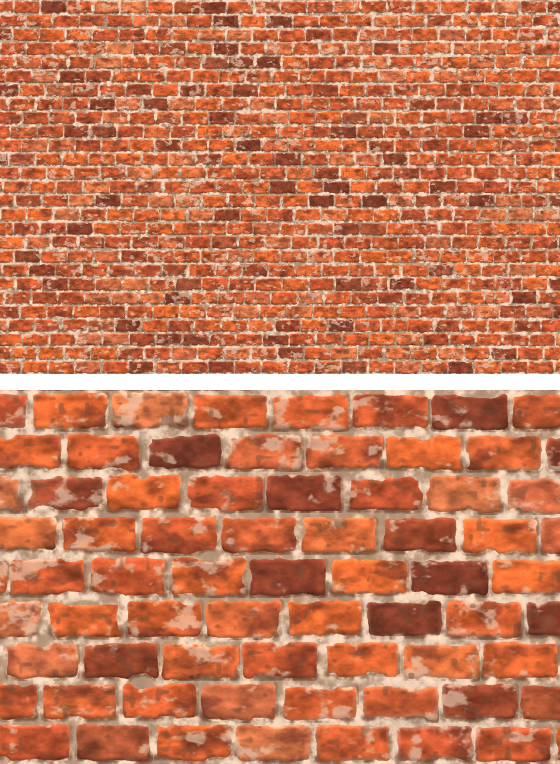
Top, the full canvas; bottom, a detail of the centre.
This texture is drawn by a WebGL 2 fragment shader. Its source:

```glsl
#version 300 es
precision highp float;
// A weathered red brick wall in running bond with pale, crumbling mortar.

uniform vec2 u_resolution;
out vec4 fragColor;

// Layout, in canvas heights
const vec2 BRICKS = vec2(14.03, 27.0);   // bricks per canvas height, along and up
const vec2 JOINT = vec2(0.0046, 0.0058); // mortar widths
const float CORNER = 0.0035;
const float RAGGED = 0.0026;             // roughness of the brick outline
const float WAVINESS = 0.0022;           // slow bend of the courses
const float DRIFT = 0.2;                 // sideways wander of the courses, in bricks

// Colours
const vec3 ORANGE = vec3(0.87, 0.41, 0.20);
const vec3 RED = vec3(0.75, 0.33, 0.20);
const vec3 SCORCHED = vec3(0.47, 0.22, 0.16);
const vec3 PALE = vec3(0.84, 0.52, 0.36);
const vec3 CHALK = vec3(0.91, 0.79, 0.69);
const vec3 MORTAR = vec3(0.75, 0.61, 0.50);
const vec3 SHADOW = vec3(0.45, 0.30, 0.22);

float hash(vec2 p) {
    vec3 q = fract(p.xyx * 0.1031);
    q += dot(q, q.yzx + 33.33);
    return fract((q.x + q.y) * q.z);
}

float noise(vec2 p) {
    vec2 i = floor(p), f = fract(p);
    f = f * f * (3.0 - 2.0 * f);
    return mix(mix(hash(i), hash(i + vec2(1, 0)), f.x),
               mix(hash(i + vec2(0, 1)), hash(i + vec2(1, 1)), f.x), f.y);
}

float fbm(vec2 p) {
    float sum = 0.0, gain = 0.533;
    for (int i = 0; i < 4; i++) {
        sum += gain * noise(p);
        p = p * 2.03 + 17.3;
        gain *= 0.5;
    }
    return sum;
}

float roundedBox(vec2 p, vec2 halfSize, float radius) {
    vec2 q = abs(p) - halfSize + radius;
    return length(max(q, 0.0)) + min(max(q.x, q.y), 0.0) - radius;
}

// Half-brick bond with a slow drift and a little chance per course
float courseOffset(float row) {
    float bond = 0.5 * (1.0 - mod(row, 2.0));
    return bond + 0.16 + DRIFT * sin((row - 13.0) * 0.4) + 0.1 * (hash(vec2(row, 71.0)) - 0.5);
}

vec3 brickColor(vec2 id, vec2 p) {
    vec3 color = mix(RED, ORANGE, hash(id + 11.0));
    color = mix(color, PALE, 0.6 * smoothstep(0.6, 1.0, hash(id + 37.0)));
    color = mix(color, SCORCHED, 0.85 * smoothstep(0.68, 1.0, hash(id + 53.0)));
    // Burnt patches and fired grain, different on each brick
    vec2 q = p + 3.0 * hash(id + 5.0);
    color = mix(color, SCORCHED, 0.6 * smoothstep(0.52, 0.75, fbm(q * vec2(34.0, 60.0))));
    color *= 0.62 + 0.8 * fbm(q * vec2(75.0, 110.0));
    // Lime bloom and fine pits
    float bloom = fbm(q * vec2(60.0, 85.0) + 40.0) + 0.12 * (hash(id + 91.0) - 0.5);
    color = mix(color, CHALK, 0.65 * smoothstep(0.6, 0.76, bloom));
    float pits = smoothstep(0.74, 0.92, noise(q * vec2(130.0, 160.0)));
    return mix(color, SHADOW, 0.5 * pits);
}

void main() {
    vec2 p = gl_FragCoord.xy / u_resolution.y;
    float pixel = 1.0 / u_resolution.y;

    // Bend the courses slowly, then find the brick under this point
    vec2 wall = p;
    wall.y += WAVINESS * (noise(p * vec2(5.0, 9.0)) - 0.5);
    vec2 grid = wall * BRICKS;
    float row = floor(grid.y);
    grid.x -= courseOffset(row);
    vec2 id = vec2(floor(grid.x), row);
    vec2 local = (fract(grid) - 0.5) / BRICKS;

    // Each brick has its own size, place and chipped edge
    vec2 chance = vec2(hash(id + 3.0), hash(id + 29.0)) - 0.5;
    vec2 halfSize = 0.5 / BRICKS - 0.5 * JOINT - 0.0012 * (chance + 0.3);
    vec2 centered = local - 0.0016 * chance.yx;
    float edge = roundedBox(centered, halfSize, CORNER);
    edge += RAGGED * (fbm(p * 75.0) - 0.5) * 2.0;
    edge += 0.003 * smoothstep(0.66, 0.85, noise(p * 48.0 + 9.0));

    // Mortar lies in shade beneath bricks and catches light above them
    float grit = fbm(p * 110.0 + 5.0);
    float wash = fbm(p * vec2(6.0, 11.0) + 23.0);
    vec3 mortar = mix(MORTAR, CHALK, smoothstep(0.3, 0.65, grit + 0.8 * (wash - 0.5)));
    float below = smoothstep(0.2, 0.9, -centered.y / halfSize.y);
    float beside = smoothstep(0.9, 1.0, centered.x / halfSize.x) * (1.0 - below);
    float shade = below * 0.75 + beside * 0.35;
    shade *= 1.0 - smoothstep(0.001, 0.0045, edge);
    mortar = mix(mortar, SHADOW, shade * smoothstep(0.75, 0.35, grit));
    mortar *= 0.82 + 0.36 * grit;

    // Brick face with a lit upper rim and a dark lower rim
    vec3 brick = brickColor(id, p);
    float rim = smoothstep(-0.0045, 0.0, edge);
    float facing = clamp(centered.y / halfSize.y, -1.0, 1.0);
    brick *= 1.0 + 0.28 * rim * facing;
    brick = mix(brick, CHALK, 0.3 * rim * smoothstep(0.45, 0.7, wash + 0.4 * (grit - 0.5)));

    float cover = 1.0 - smoothstep(-0.75 * pixel, 0.75 * pixel, edge);
    fragColor = vec4(mix(mortar, brick, cover), 1.0);
}
```
